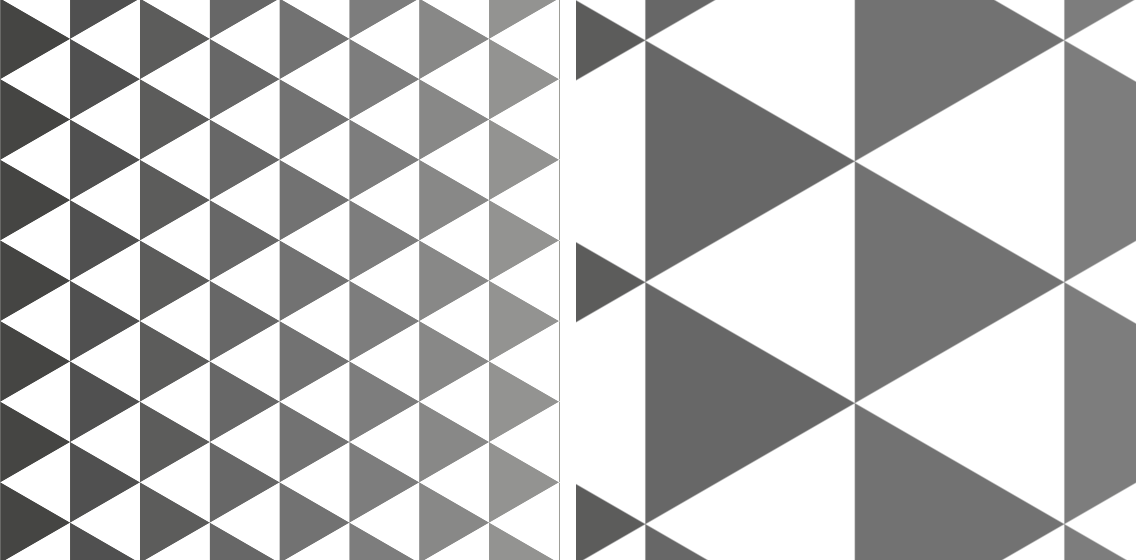
Left: the whole. Right: its middle third, enlarged.
Reproduce this pattern procedurally as a Shadertoy shader.

```glsl
const float COLUMN_WIDTH = 0.1247;
const float COLUMN_START = 0.0005;
const float ROW_HEIGHT = COLUMN_WIDTH * 1.154701;  // equilateral: 2 / sqrt(3)
const float FIRST_APEX = 0.0667;
const float EDGE_SOFTNESS = 0.0012;

// Signed distance to a right-pointing equilateral triangle.
// p.x runs from base (0) to apex (width); p.y is relative to the apex.
float triangleDistance(vec2 p, float width) {
    float slanted = abs(p.y) * 0.866025 - (width - p.x) * 0.5;
    return max(-p.x, slanted);
}

// Signed offset to the nearest repeat of a centre.
float repeatCentered(float value, float period) {
    return value - period * round(value / period);
}

// Grey ramp from dark to light, faintly warm at both ends.
vec3 columnColor(float column) {
    float t = column / 7.0;
    float grey = mix(0.272, 0.576, t);
    float warmth = 0.008 * pow(abs(2.0 * t - 1.0), 4.0);
    return vec3(grey, grey, grey - warmth);
}

float columnDistance(vec2 uv, float column) {
    float x = uv.x - COLUMN_START - column * COLUMN_WIDTH;
    float apex = FIRST_APEX + 0.5 * ROW_HEIGHT * column;
    return triangleDistance(vec2(x, repeatCentered(uv.y - apex, ROW_HEIGHT)), COLUMN_WIDTH);
}

void mainImage(out vec4 fragColor, in vec2 fragCoord) {
    vec2 uv = fragCoord / iResolution.xy;
    float blur = 0.5 * max(EDGE_SOFTNESS, 1.0 / iResolution.y);
    float firstColumn = max(floor((uv.x - COLUMN_START) / COLUMN_WIDTH), 0.0);

    // Current column, then the soft base edge of the next one
    vec3 color = vec3(1.0);
    for (int i = 0; i < 2; i++) {
        float column = firstColumn + float(i);
        float coverage = 1.0 - smoothstep(-blur, blur, columnDistance(uv, column));
        color = mix(color, columnColor(column), coverage);
    }
    fragColor = vec4(color, 1.0);
}
```
